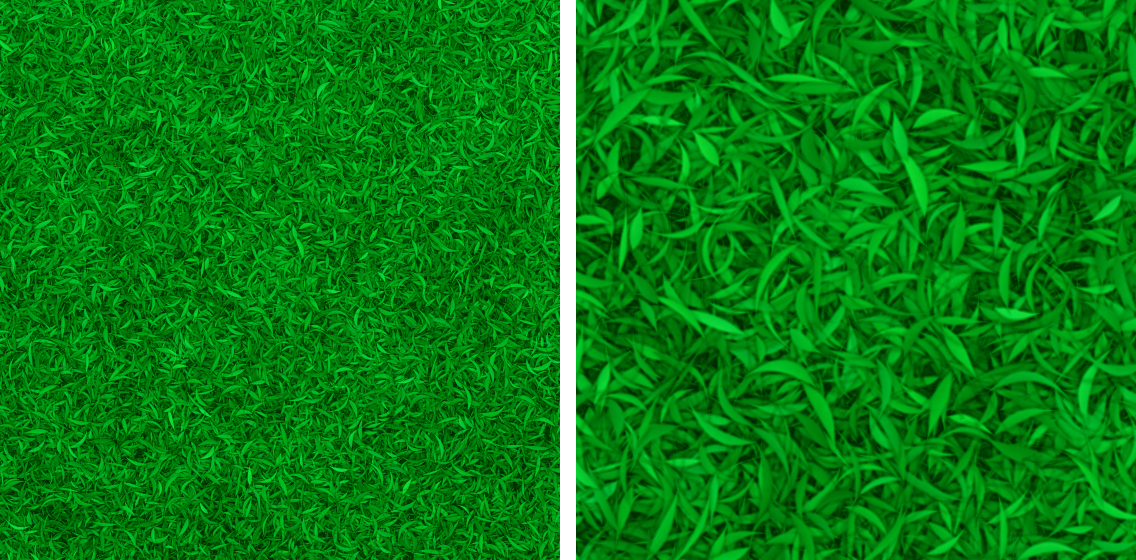
Left, the full canvas; right, a detail of the centre.
A three.js fragment shader for this texture:

```glsl
varying vec2 vUv;

vec3 hash3(vec3 p) {
  p = fract(p * vec3(0.1031, 0.1030, 0.0973));
  p += dot(p, p.yxz + 33.33);
  return fract((p.xxy + p.yxx) * p.zyx);
}

mat2 rotation(float angle) {
  float c = cos(angle), s = sin(angle);
  return mat2(c, s, -s, c);
}

// Soft irregular patches, roughly -1 to 1
float patches(vec2 p) {
  float sum = 0.0, weight = 0.5;
  for (int i = 0; i < 4; i++) {
    p = rotation(1.1) * p * 1.6 + 2.3;
    sum += weight * sin(p.x + 1.4 * sin(p.y * 0.8)) * sin(p.y + 1.2 * sin(p.x * 0.7));
    weight *= 0.75;
  }
  return sum;
}

// Curved tapered blade: x = edge distance, y = place along, z = place across
vec3 blade(vec2 p, float halfLength, float halfWidth, float bend) {
  float along = clamp(p.x / halfLength, -1.3, 1.3);
  float across = (p.y - bend * (p.x * p.x - 0.2)) / sqrt(1.0 + 4.0 * bend * bend * p.x * p.x);
  float width = halfWidth * (1.0 - along * along) * (1.0 - 0.4 * along);
  return vec3(abs(across) - width, along, across / halfWidth);
}

void main() {
  float light = 0.045 * patches(vUv * 9.0) + 0.05 * (vUv.y - 0.5);
  float pallor = smoothstep(0.3, 1.0, patches(vUv * 11.0 + 7.0));

  // Dark thatch under the blades
  float tone = 0.31 + 0.04 * patches(vUv * 130.0);
  float blue = 0.0;

  // Blades laid from the deepest layer to the top
  for (int layer = 0; layer < 16; layer++) {
    float level = float(layer);
    vec3 layerSeed = hash3(vec3(level + 3.0, 17.0, 41.0));
    float scale = mix(33.0, 48.0, layerSeed.z);
    float soft = 0.0013 * scale;
    vec2 p = rotation(level * 2.4) * (vUv - 0.5) * scale + layerSeed.xy * 20.0 + 90.0;
    vec2 cell = floor(p);

    for (int y = -1; y <= 1; y++) {
      for (int x = -1; x <= 1; x++) {
        vec2 id = cell + vec2(float(x), float(y));
        vec3 place = hash3(vec3(id, level * 7.0 + 1.0));
        vec3 form = hash3(vec3(id, level * 7.0 + 150.0));
        vec3 tint = hash3(vec3(id, level * 7.0 + 320.0));

        vec2 q = rotation(place.z * 6.2832) * (p - id - place.xy);
        vec3 b = blade(q, mix(0.4, 0.85, form.x), mix(0.06, 0.14, form.y), 1.3 * (form.z - 0.5));

        // Contact shadow, then the blade with a lit side and a darker root
        tone *= 1.0 - 0.17 * smoothstep(0.13, 0.0, b.x);
        float cover = smoothstep(soft, -soft, b.x);
        float shade = 0.42 + 0.016 * level + 0.27 * (tint.x - 0.5);
        shade += 0.035 * b.y + 0.04 * clamp(b.z, -1.0, 1.0);
        shade += 0.10 * smoothstep(0.9, 1.0, tint.y) + 0.05 * pallor;
        tone = mix(tone, shade, cover);
        blue = mix(blue, 0.07 * tint.z * tint.z + 0.06 * pallor * tint.y, cover);
      }
    }
  }

  // Fine grain and broad light
  tone += light + 0.012 * patches(vUv * 260.0);
  float green = clamp(tone, 0.17, 0.86);
  float cool = 0.30 * green * green * green + blue * smoothstep(0.4, 0.75, green);
  gl_FragColor = vec4(0.08 * smoothstep(0.72, 0.9, green), green, cool, 1.0);
}
```
